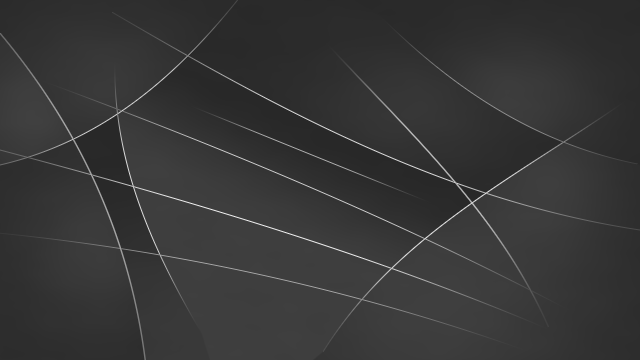
Give the GLSL for this background, as a Shadertoy shader.

```glsl
// Charcoal panels with soft shading, crossed by thin glowing arcs.

#define GRID vec2(16.0, 9.0)   // canvas size in layout units
#define LINE_WIDTH 0.022
#define LINE_COLOR vec3(0.96)
#define DARK 0.158             // tone of the deepest shadow
#define GRAIN 0.007            // strength of the smoky texture

vec2 hashGradient(vec2 cell) {
    vec2 h = vec2(dot(cell, vec2(127.1, 311.7)), dot(cell, vec2(269.5, 183.3)));
    return fract(sin(h) * 43758.5) * 2.0 - 1.0;
}

float gradientNoise(vec2 p) {
    vec2 i = floor(p), f = fract(p);
    vec2 u = f * f * (3.0 - 2.0 * f);
    vec2 e = vec2(0.0, 1.0);
    float low = mix(dot(hashGradient(i), f),
                    dot(hashGradient(i + e.yx), f - e.yx), u.x);
    float high = mix(dot(hashGradient(i + e.xy), f - e.xy),
                     dot(hashGradient(i + e.yy), f - e.yy), u.x);
    return mix(low, high, u.y);
}

// Position along (x) and to the left of (y) a chord, in chord lengths
vec2 chordFrame(vec2 p, vec2 chord) {
    return vec2(dot(p, chord), dot(p, vec2(-chord.y, chord.x))) / dot(chord, chord);
}

// Cubic arc from a to d through b and c: signed distance (left > 0), position along
vec2 arc(vec2 p, vec2 a, vec2 b, vec2 c, vec2 d) {
    vec2 chord = d - a;
    vec2 q = chordFrame(p - a, chord);
    vec2 qb = chordFrame(b - a, chord), qc = chordFrame(c - a, chord);
    float bowB = qb.y / (qb.x * (1.0 - qb.x));
    float bowC = qc.y / (qc.x * (1.0 - qc.x));
    float rate = (bowC - bowB) / (qc.x - qb.x);
    float t = clamp(q.x, 0.0, 1.0);
    float bow = bowB + rate * (t - qb.x);
    float hump = t * (1.0 - t);
    float slope = bow * (1.0 - 2.0 * t) + rate * hump;
    return vec2(length(chord) * (q.y - bow * hump) / sqrt(1.0 + slope * slope), q.x);
}

// Line opacity; tone holds brightness at the start, middle and end
float stroke(vec2 curve, vec3 tone, float width, float pixel) {
    float s = curve.y;
    float light = mix(tone.x, tone.y, smoothstep(0.0, 0.35, s));
    light = mix(light, tone.z, smoothstep(0.6, 1.0, s));
    float cover = clamp((0.5 * width * LINE_WIDTH - abs(curve.x)) / pixel + 0.5, 0.0, 1.0);
    return cover * light * step(0.0, s) * step(s, 1.0);
}

float glow(vec2 p, vec2 center, vec2 radius) {
    vec2 q = (p - center) / radius;
    return exp(-dot(q, q));
}

float leftSide(vec2 curve, float pixel) {
    return smoothstep(-pixel, pixel, curve.x);
}

void mainImage(out vec4 fragColor, in vec2 fragCoord) {
    vec2 p = fragCoord / iResolution.xy * GRID;
    float px = GRID.y / iResolution.y;

    // Arcs that bound the panels
    vec2 sweep = arc(p, vec2(0, 4.875), vec2(1.83, 5.52), vec2(4.69, 7.6), vec2(5.94, 9));
    vec2 leftRim = arc(p, vec2(0, 8.17), vec2(1.83, 5.52), vec2(3.02, 2.77), vec2(3.63, 0));
    vec2 innerRim = arc(p, vec2(2.875, 7.54), vec2(3.33, 4.35), vec2(4, 2.63), vec2(5.04, 0.67));
    vec2 ridge = arc(p, vec2(2.81, 8.69), vec2(7.72, 6), vec2(12.15, 4.17), vec2(16, 3.25));
    vec2 corner = arc(p, vec2(9.48, 8.625), vec2(11.48, 6.9), vec2(14.06, 5.46), vec2(15.94, 4.9));
    vec2 riser = arc(p, vec2(8.08, 0.21), vec2(9.79, 2.29), vec2(12.15, 4.17), vec2(15.73, 6.54));

    // Free arcs
    vec2 upperRay = arc(p, vec2(0.94, 7.02), vec2(5.33, 5.33), vec2(10.67, 3.01), vec2(14.37, 1.17));
    vec2 shortRay = arc(p, vec2(4.69, 6.385), vec2(6.875, 5.5), vec2(8.96, 4.656), vec2(10.83, 3.906));
    vec2 middleRay = arc(p, vec2(0, 5.25), vec2(5.33, 3.75), vec2(9.79, 2.29), vec2(13.85, 0.71));
    vec2 lowerRay = arc(p, vec2(0, 3.17), vec2(4, 2.625), vec2(9.02, 1.52), vec2(13.33, 0.17));
    vec2 falling = arc(p, vec2(8.125, 7.96), vec2(9.98, 6), vec2(11.79, 3.94), vec2(13.71, 0.83));

    // Tone of each panel
    float center = DARK + 0.085 * smoothstep(0.2, 3.0, -ridge.x);
    float strip = DARK + 0.065 * smoothstep(5.2, 0.8, p.y) * smoothstep(-0.5, 4.5, p.x);
    float lowerLeft = 0.175 + 0.06 * glow(p, vec2(2.4, 2.9), vec2(1.7, 1.9));
    float right = 0.163 + 0.085 * glow(p, vec2(10.8, 1.5), vec2(4.0, 3.4))
                        + 0.055 * glow(p, vec2(13.8, 4.6), vec2(1.6, 1.8));
    float top = 0.163 + 0.05 * glow(p, vec2(10.2, 6.3), vec2(2.5, 1.6));
    float topRight = 0.163 + 0.075 * glow(p, vec2(12.8, 6.5), vec2(2.1, 1.5));
    float topLeft = 0.165 + 0.06 * glow(p, vec2(2.6, 6.9), vec2(2.3, 1.8));
    float farLeft = 0.18 + 0.07 * glow(p, vec2(0.8, 6.2), vec2(1.4, 1.6));

    // Stack the panels
    float shade = mix(strip, center, leftSide(innerRim, px));
    shade = mix(lowerLeft, shade, leftSide(leftRim, px));
    shade = mix(shade, top, leftSide(ridge, px));
    shade = mix(right, shade, leftSide(riser, px));
    shade = mix(shade, topRight, leftSide(corner, px));
    float left = mix(farLeft, topLeft, leftSide(leftRim, px));
    shade = mix(shade, left, leftSide(sweep, px));
    shade += GRAIN * (gradientNoise(p * vec2(0.9, 1.6)) + 0.5 * gradientNoise(p * vec2(2.1, 4.0)));

    // Lines
    float ink = stroke(sweep, vec3(0.3, 0.85, 0.15), 1.1, px);
    ink = max(ink, stroke(leftRim, vec3(0.3, 0.6, 0.35), 1.6, px));
    ink = max(ink, stroke(innerRim, vec3(0.0, 0.9, 0.0), 1.1, px));
    ink = max(ink, stroke(ridge, vec3(0.1, 0.9, 0.15), 1.1, px));
    ink = max(ink, stroke(corner, vec3(0.0, 0.5, 0.1), 1.0, px));
    ink = max(ink, stroke(riser, vec3(0.1, 0.9, 0.0), 1.2, px));
    ink = max(ink, stroke(upperRay, vec3(0.0, 0.85, 0.0), 1.0, px));
    ink = max(ink, stroke(shortRay, vec3(0.0, 0.7, 0.0), 1.0, px));
    ink = max(ink, stroke(middleRay, vec3(0.25, 1.0, 0.0), 1.1, px));
    ink = max(ink, stroke(lowerRay, vec3(0.05, 0.6, 0.0), 1.0, px));
    ink = max(ink, stroke(falling, vec3(0.0, 0.7, 0.05), 1.6, px));

    fragColor = vec4(mix(vec3(shade), LINE_COLOR, ink), 1.0);
}
```
